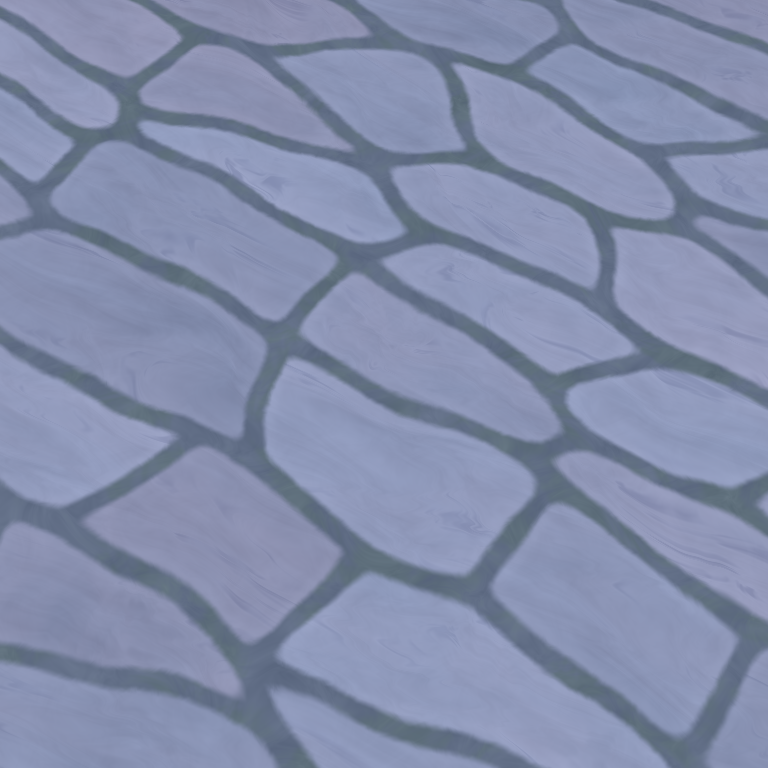
Reproduce this texture procedurally as a WebGL 1 fragment shader.

```glsl
precision highp float;
// Draws slanted flagstone paving in blue dusk light, with mossy joints, receding upward.
uniform vec2 u_resolution;

const vec2 STONES_PER_UNIT = vec2(3.4, 8.2);

vec2 hash2(vec2 p) {
  return fract(sin(vec2(dot(p, vec2(127.1, 311.7)), dot(p, vec2(269.5, 183.3)))) * 43758.5);
}

// Layered, rotated and warped sines, roughly -1 to 1.
float mottle(vec2 p) {
  float sum = 0.0, amp = 0.55;
  for (int i = 0; i < 5; i++) {
    p = mat2(0.8, 0.6, -0.6, 0.8) * p * 1.75 + 0.9 * sin(p.yx * 1.3 + 2.1);
    sum += amp * sin(p.x) * cos(p.y);
    amp *= 0.72;
  }
  return sum;
}

vec2 stoneCentre(vec2 cell) {
  return cell + 0.1 + 0.8 * hash2(cell);
}

// Rounded distance to the stone border in ground units; also gives the stone's cell.
float borderDistance(vec2 s, out vec2 stone) {
  vec2 home = floor(s), nearest = vec2(0.0);
  float best = 100.0;
  for (int y = -1; y <= 1; y++) {
    for (int x = -1; x <= 1; x++) {
      vec2 cell = home + vec2(x, y);
      vec2 r = stoneCentre(cell) - s;
      if (dot(r, r) < best) {
        best = dot(r, r);
        nearest = r;
        stone = cell;
      }
    }
  }
  float sum = 0.0;
  for (int y = -2; y <= 2; y++) {
    for (int x = -2; x <= 2; x++) {
      if (x == 0 && y == 0) continue;
      vec2 r = stoneCentre(stone + vec2(x, y)) - s;
      vec2 normal = normalize(r - nearest);
      float d = dot(0.5 * (r + nearest), normal) / length(normal * STONES_PER_UNIT);
      sum += exp(-150.0 * d);
    }
  }
  return -log(sum) / 150.0;
}

void main() {
  vec2 uv = gl_FragCoord.xy / u_resolution.y;

  // Perspective ground plane, with gently bent outlines
  vec2 ground = vec2(uv.x - 0.5, uv.y) / (1.5 - 0.5 * uv.y);
  vec2 bent = ground + 0.006 * sin(ground.yx * 19.0 + vec2(0.5, 2.0))
                     + 0.003 * sin(ground.yx * 47.0 + vec2(3.0, 1.0));

  // Axes along and across the long stones
  vec2 along = vec2(0.83, -0.56);
  vec2 s = vec2(dot(bent, along), dot(bent, vec2(0.56, 0.83))) * STONES_PER_UNIT + vec2(7.3, 4.6);

  vec2 stone;
  float d = borderDistance(s, stone);
  vec2 pick = hash2(stone + 31.7);
  d += 0.002 * mottle(ground * 14.0) + 0.0012 * mottle(ground * 36.0 + 2.0);

  // Stone face: broad clouds, fine streaks, grain and scattered dark scratches
  vec2 face = s + pick * 23.0;
  float clouds = mottle(face * vec2(1.6, 1.3));
  float streaks = mottle(face * vec2(3.2, 5.5) + 0.6 * clouds);
  float grain = mottle(ground * 48.0 + pick * 9.0);
  float scratches = smoothstep(0.2, 0.9, streaks) * smoothstep(-0.2, 0.5, clouds);
  float light = 0.72 + 0.42 * (pick.x - 0.5) + 0.2 * clouds + 0.2 * streaks + 0.07 * grain;
  vec3 stoneColor = mix(vec3(0.475, 0.505, 0.625), vec3(0.575, 0.617, 0.75), clamp(light, 0.0, 1.15));
  stoneColor += vec3(0.018, -0.006, -0.012) * (pick.y * pick.y * pick.y + 0.4 * clouds);
  stoneColor -= vec3(0.075, 0.075, 0.07) * scratches;

  // Pale worn rim
  float rim = smoothstep(0.010, 0.015, d) * (1.0 - smoothstep(0.015, 0.026, d));
  stoneColor += 0.014 * rim;

  // Joint: blue-grey mortar with patches of moss
  float grit = mottle(ground * 36.0);
  float moss = smoothstep(-0.4, 0.7, mottle(ground * 13.0 + 5.0) + 0.5 * grit);
  vec3 jointColor = mix(vec3(0.385, 0.435, 0.53), vec3(0.36, 0.425, 0.475), moss);
  jointColor += 0.032 * grit;

  float cover = smoothstep(0.0055, 0.0135, d);
  gl_FragColor = vec4(mix(jointColor, stoneColor, cover), 1.0);
}
```
